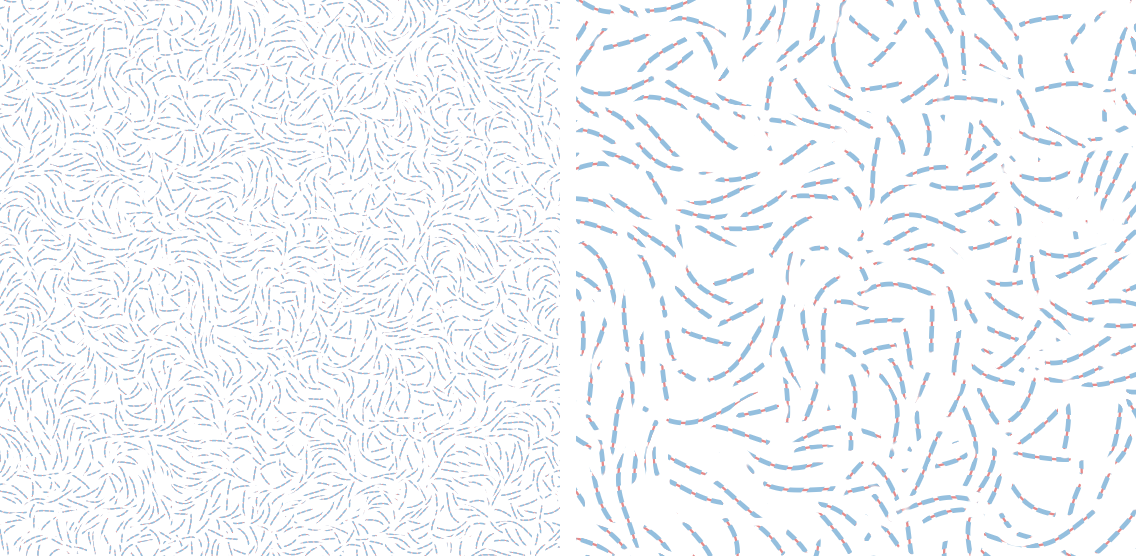
Left, the full canvas; right, a detail of the centre.
A WebGL 1 fragment shader for this pattern:

```glsl
precision highp float;
// Short curved strokes follow a noisy flow field on white. Every grid cell seeds
// one stroke; a stretched Voronoi contest between strokes keeps them from crossing.
// Each stroke is a thin red thread overlaid with wider blue dashes.
uniform vec2 u_resolution;

const float CELLS = 45.0; // seed cells per canvas height

float hash(vec2 p) {
  vec3 q = fract(vec3(p.xyx) * 0.1031);
  q += dot(q, q.yzx + 33.33);
  return fract((q.x + q.y) * q.z);
}

float noise(vec2 p) {
  vec2 i = floor(p), f = fract(p);
  f = f * f * (3.0 - 2.0 * f);
  return mix(mix(hash(i), hash(i + vec2(1.0, 0.0)), f.x),
             mix(hash(i + vec2(0.0, 1.0)), hash(i + 1.0), f.x), f.y);
}

float flowAngle(vec2 p) {
  return 8.0 * noise(p * 0.24 + 40.0) + 1.6 * noise(p * 0.6 + 90.0);
}

// Coverage of a shape with signed inside distance d and edge width w
float cover(float d, float w) {
  return clamp(d / w + 0.5, 0.0, 1.0);
}

void main() {
  vec2 p = gl_FragCoord.xy / u_resolution.y * CELLS;
  float pixel = CELLS / u_resolution.y;
  vec2 home = floor(p);

  float nearest = 100.0, second = 100.0;
  float offset = 0.0, along = 0.0, reach = 0.0, phase = 0.0;

  for (int j = -3; j <= 3; j++) {
    for (int i = -3; i <= 3; i++) {
      vec2 id = home + vec2(float(i), float(j)) + 20.0;
      vec2 seed = id - 20.0 + 0.1 + 0.8 * vec2(hash(id), hash(id + 131.7));
      float r = hash(id + 57.3);
      float stretch = 2.0 + 4.2 * r * r;
      float halfLength = 0.38 * stretch;

      // Local frame along the flow, bent by the turn of the field
      float angle = flowAngle(seed);
      vec2 dir = vec2(cos(angle), sin(angle));
      float bend = clamp(flowAngle(seed + 0.5 * dir) - flowAngle(seed - 0.5 * dir), -0.45, 0.45);
      float tilt = 0.7 * (hash(id + 211.9) - 0.5);
      float wave = 6.28 * r;
      vec2 q = p - seed;
      float u = dot(q, dir);
      float v = dot(q, vec2(-dir.y, dir.x));
      float curve = tilt * u + 0.5 * bend * u * u + 0.06 * sin(2.4 * u + wave);
      float slope = tilt + bend * u + 0.144 * cos(2.4 * u + wave);
      float d = abs(v - curve) / sqrt(1.0 + slope * slope);

      // Stretched distance, steep beyond the tips
      float m = length(vec2(u / stretch, d)) + 2.0 * max(abs(u) - halfLength, 0.0);
      if (m < nearest) {
        second = nearest;
        nearest = m;
        offset = d;
        along = u;
        reach = halfLength;
        phase = r * 17.0;
      } else {
        second = min(second, m);
      }
    }
  }

  // Trim the stroke at its tips and before its neighbours
  float body = cover(reach - abs(along), pixel) * cover(second - nearest - 0.12, pixel);
  float dash = cover(0.37 - abs(fract(along * 2.2 + phase) - 0.5), 2.2 * pixel);
  float thread = body * cover(0.031 - offset, pixel);
  float band = body * dash * cover(0.064 - offset, pixel);

  vec3 color = mix(vec3(1.0), vec3(0.90, 0.54, 0.54), thread);
  color = mix(color, vec3(0.58, 0.75, 0.87), band);
  gl_FragColor = vec4(color, 1.0);
}
```
